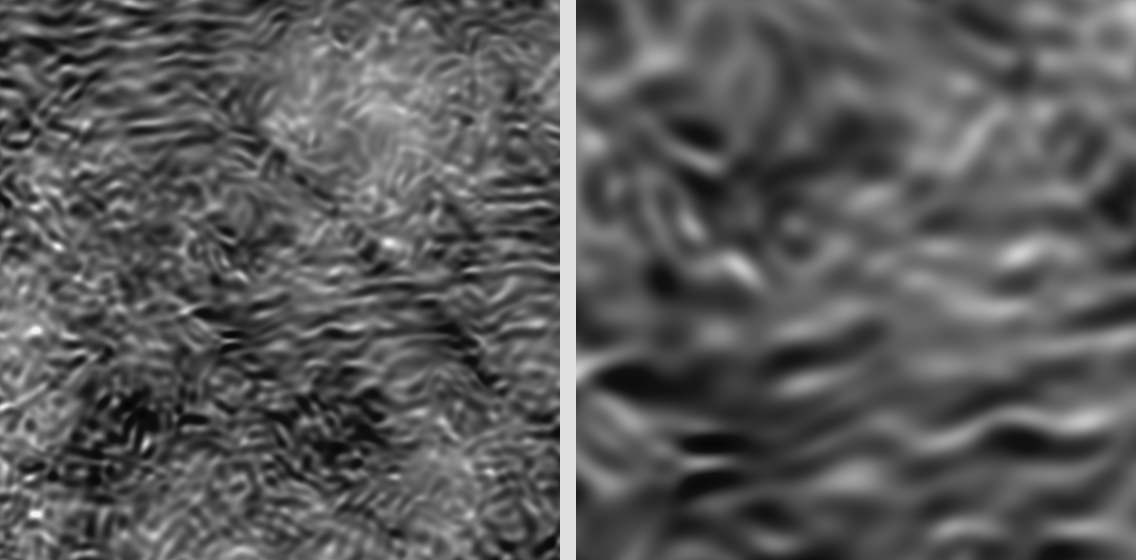
Left: the whole. Right: its middle third, enlarged.
This texture is drawn by a WebGL 1 fragment shader. Its source:

```glsl
precision highp float;
uniform vec2 u_resolution;

#define RIDGES 28.0      // ridge waves across the canvas
#define CELLS 27.0       // wavelet cells across the canvas
#define TILT 0.10        // slope of the ridges, radians
#define ORDER_MIN 0.70   // ridge disorder in the calm patches
#define CONTRAST_LOW 0.055
#define CONTRAST_HIGH 0.115
#define MEAN_TONE 0.35
#define SKEW 0.10        // stretches the highlights

const float TAU = 6.2831853;
const int WAVELETS = 4;

float hash(vec2 p) {
  return fract(sin(dot(p, vec2(127.1, 311.7))) * 43758.545);
}

vec2 hash2(vec2 p) {
  return vec2(hash(p), hash(p + vec2(37.2, 91.7)));
}

float noise(vec2 p) {
  vec2 i = floor(p), f = fract(p);
  f = f * f * (3.0 - 2.0 * f);
  return mix(mix(hash(i), hash(i + vec2(1.0, 0.0)), f.x),
             mix(hash(i + vec2(0.0, 1.0)), hash(i + 1.0), f.x), f.y);
}

float blob(vec2 p, vec2 center, vec2 radius) {
  vec2 d = (p - center) / radius;
  return exp(-dot(d, d));
}

float segmentDistance(vec2 p, vec2 a, vec2 b) {
  vec2 ab = b - a;
  return length(p - a - ab * clamp(dot(p - a, ab) / dot(ab, ab), 0.0, 1.0));
}

// Sum of short oriented waves; disorder scatters their angle and phase
float ridges(vec2 p, float disorder, float bend) {
  vec2 grid = p * CELLS, cell = floor(grid);
  float angleSpread = mix(0.7, 2.5, smoothstep(ORDER_MIN, 1.0, disorder));
  vec2 up = vec2(-sin(TILT), cos(TILT));
  float sum = 0.0;
  for (int y = -1; y <= 1; y++) {
    for (int x = -1; x <= 1; x++) {
      for (int k = 0; k < WAVELETS; k++) {
        vec2 id = cell + vec2(float(x), float(y));
        vec2 seed = id + 53.7 * float(k + 1);
        vec2 center = id + hash2(seed);
        vec2 offset = grid - center;
        float window = max(0.0, 1.0 - dot(offset, offset));
        vec2 r = hash2(seed + 11.3) - 0.5;
        float angle = TILT + bend + r.x * angleSpread;
        float freq = RIDGES * mix(0.6, 1.35, hash(seed + 23.9));
        float along = dot(offset, vec2(-sin(angle), cos(angle)));
        float phase = RIDGES * dot(up, center) / CELLS + r.y * disorder;
        sum += window * window * cos(TAU * (freq * along / CELLS + phase));
      }
    }
  }
  return sum / 1.15;
}

void main() {
  vec2 uv = gl_FragCoord.xy / u_resolution.y;

  // Gentle warp keeps the ridges from running straight
  vec2 warp = vec2(noise(uv * 9.0 + 4.0), noise(uv * 9.0 + 31.0)) - 0.5;
  vec2 jitter = vec2(noise(uv * 24.0 + 5.0), noise(uv * 24.0 + 77.0)) - 0.5;
  vec2 p = uv + 0.018 * warp + 0.009 * jitter;

  // Calm, ordered patches among tangled ones
  float calm = blob(uv, vec2(0.22, 0.90), vec2(0.24, 0.16))
             + blob(uv, vec2(0.62, 0.42), vec2(0.28, 0.13))
             + blob(uv, vec2(0.98, 0.62), vec2(0.12, 0.18));
  calm = clamp(calm + 0.8 * (noise(uv * 7.0 + 8.0) - 0.4), 0.0, 1.0);
  float disorder = mix(1.0, ORDER_MIN, calm);
  float bend = 0.8 * (noise(uv * 5.0 + 17.0) - 0.5) * (1.0 - calm);
  float relief = ridges(p, disorder, bend);

  // Broad light and dark areas
  float haze = blob(uv, vec2(0.57, 0.83), vec2(0.16, 0.11));
  float tone = MEAN_TONE + 0.14 * haze;
  tone += 0.17 * (noise(uv * 5.0 + 2.0) - 0.5);
  tone += 0.22 * (noise(uv * 12.0 + 43.0) - 0.5);
  tone += 0.19 * (noise(p * 24.0 + 19.0) - 0.5);
  tone += 0.08 * blob(uv, vec2(0.62, 0.60), vec2(0.30, 0.25));
  tone += 0.13 * blob(uv, vec2(0.04, 0.50), vec2(0.10, 0.25));
  tone += 0.12 * blob(uv, vec2(0.80, 0.05), vec2(0.08, 0.08));
  tone -= 0.18 * blob(uv, vec2(0.33, 0.24), vec2(0.13, 0.10));
  tone -= 0.13 * blob(uv, vec2(0.66, 0.17), vec2(0.09, 0.12));
  tone -= 0.16 * blob(uv, vec2(0.78, 1.02), vec2(0.35, 0.09));
  tone -= 0.07 * blob(uv, vec2(0.08, 0.88), vec2(0.18, 0.18));

  // Dark diagonal seam
  float seam = segmentDistance(uv + 0.05 * warp, vec2(0.47, 0.78), vec2(1.02, 0.19));
  tone -= 0.17 * exp(-seam * seam / 0.0004);

  // Soft fine mottling and local contrast
  float mottle = noise(p * 50.0 + 70.0) - 0.5;
  float contrast = mix(CONTRAST_LOW, CONTRAST_HIGH, noise(uv * 8.0 + 60.0));
  contrast *= 1.0 - 0.45 * haze;
  contrast += 0.02 * smoothstep(0.5, 0.0, uv.x);
  relief += SKEW * (relief * relief - 1.0);

  float gray = tone + contrast * relief + 0.09 * mottle;
  gray = max(gray, 0.07 + 0.3 * (gray - 0.07));
  gl_FragColor = vec4(vec3(clamp(gray, 0.02, 0.95)), 1.0);
}
```
